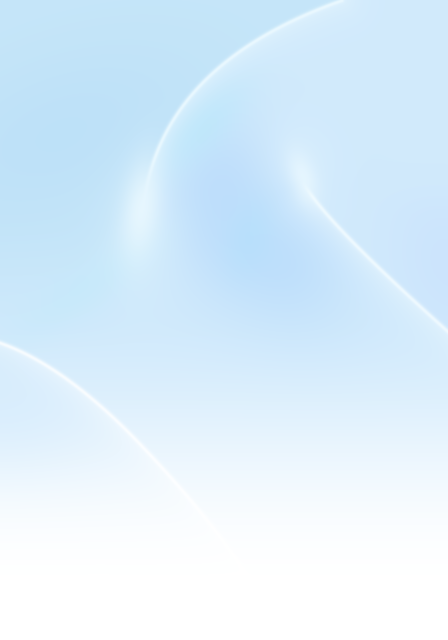
This background is drawn by a Shadertoy shader. Its source:

```glsl
// Pale blue translucent veils with glowing curved edges fading to white below.

// Nearest point on a quadratic curve: x = signed side (left positive),
// y = distance, z = curve parameter from 0 to 1.
vec3 curve(vec2 p, vec2 a, vec2 b, vec2 c) {
    vec2 u = b - a, v = a - 2.0 * b + c;
    float t = 0.0, nearest = 1e5;
    for (int i = 0; i <= 16; i++) {
        float s = float(i) / 16.0;
        vec2 q = a + 2.0 * s * u + s * s * v - p;
        if (dot(q, q) < nearest) {
            nearest = dot(q, q);
            t = s;
        }
    }
    // Newton refinement of the nearest parameter
    for (int i = 0; i < 4; i++) {
        vec2 q = a + 2.0 * t * u + t * t * v - p;
        vec2 d = 2.0 * (u + t * v);
        t = clamp(t - dot(q, d) / max(dot(d, d) + 2.0 * dot(q, v), 1e-3), 0.0, 1.0);
    }
    vec2 q = p - (a + 2.0 * t * u + t * t * v);
    vec2 d = normalize(u + t * v);
    return vec3(d.x * q.y - d.y * q.x, length(q), t);
}

// Soft elliptical patch, turned by an angle
float patchGlow(vec2 p, vec2 centre, vec2 radius, float angle) {
    vec2 q = p - centre;
    float c = cos(angle), s = sin(angle);
    q = vec2(c * q.x + s * q.y, c * q.y - s * q.x) / radius;
    return exp(-dot(q, q));
}

// Fine line with a wider halo on one side
float rim(vec3 e, float side, float halo) {
    float inner = smoothstep(-0.003, 0.003, e.x * side);
    return 0.55 * exp(-e.y * e.y / 0.000012) + 0.42 * inner * exp(-e.y / halo);
}

void mainImage(out vec4 fragColor, in vec2 fragCoord) {
    vec2 p = fragCoord / iResolution.xy * vec2(0.7, 1.0);
    vec3 white = vec3(1.0);

    vec3 arch = curve(p, vec2(0.222, 0.66), vec2(0.238, 0.895), vec2(0.534, 1.0));
    vec3 fold = curve(p, vec2(0.472, 0.72), vec2(0.50, 0.66), vec2(0.72, 0.465));
    vec3 hillTop = curve(p, vec2(0.0, 0.465), vec2(0.10, 0.43), vec2(0.215, 0.311));
    vec3 hillEnd = curve(p, vec2(0.215, 0.311), vec2(0.36, 0.16), vec2(0.416, 0.05));
    vec3 hill = hillTop.y < hillEnd.y ? hillTop : hillEnd;

    // Vertical fade from blue to white
    float rise = pow(smoothstep(0.06, 0.52, p.y), 1.2);
    vec3 col = mix(white, vec3(0.818, 0.916, 0.986), rise);

    // Blue shades inside the large veil
    float belowFold = mix(1.0, smoothstep(0.006, -0.012, fold.x),
                          smoothstep(0.45, 0.50, p.x) * smoothstep(0.76, 0.66, p.y));
    col = mix(col, vec3(0.73, 0.858, 0.982), 0.8 * patchGlow(p, vec2(0.34, 0.70), vec2(0.10, 0.12), 0.0));
    col = mix(col, vec3(0.73, 0.865, 0.985), 0.85 * belowFold * patchGlow(p, vec2(0.43, 0.60), vec2(0.13, 0.10), -0.6));
    col = mix(col, vec3(0.70, 0.88, 0.985), 0.5 * patchGlow(p, vec2(0.39, 0.63), vec2(0.035, 0.06), -0.3));
    col = mix(col, vec3(0.73, 0.905, 0.98), 0.75 * patchGlow(p, vec2(0.31, 0.80), vec2(0.10, 0.04), 0.8));
    col = mix(col, vec3(0.79, 0.885, 0.988), 0.7 * (1.0 - belowFold) * patchGlow(p, vec2(0.70, 0.59), vec2(0.09, 0.13), 0.3));

    // Sky outside the arch, its border dissolving downward
    float soft = 0.003 + 0.13 * smoothstep(0.74, 0.54, p.y);
    float outside = smoothstep(-soft, soft, arch.x) * smoothstep(0.42, 0.66, p.y);
    vec3 sky = mix(vec3(0.775, 0.90, 0.975), vec3(0.742, 0.881, 0.972),
                   patchGlow(p, vec2(0.10, 0.79), vec2(0.25, 0.13), 0.35));
    col = mix(col, sky, outside);
    col = mix(col, vec3(0.77, 0.915, 0.98), 0.6 * patchGlow(p, vec2(0.14, 0.555), vec2(0.14, 0.035), 0.6));

    // Hill: a slightly bluer body with a pale crest
    float inHill = smoothstep(0.003, -0.003, hill.x);
    col = mix(col, vec3(0.82, 0.915, 0.99), 0.45 * inHill * patchGlow(p, vec2(0.0, 0.36), vec2(0.17, 0.10), 0.0));

    // Bright edges
    vec3 ice = vec3(0.94, 0.985, 1.0);
    col = mix(col, ice, rim(arch, -1.0, 0.022) * smoothstep(0.0, 0.25, arch.z));
    col = mix(col, vec3(0.96, 0.99, 1.0), rim(fold, -1.0, 0.025) * smoothstep(0.0, 0.2, fold.z));
    col = mix(col, white, rim(hill, -1.0, 0.025) * smoothstep(0.04, 0.12, p.y));

    // Light gathered at the arch foot and the fold tip
    col = mix(col, ice, 0.68 * patchGlow(p, vec2(0.221, 0.675), vec2(0.028, 0.075), -0.12));
    col = mix(col, ice, 0.25 * patchGlow(p, vec2(0.225, 0.64), vec2(0.06, 0.10), 0.0));
    col = mix(col, ice, 0.60 * patchGlow(p, vec2(0.474, 0.722), vec2(0.020, 0.042), 0.35));
    col = mix(col, ice, 0.25 * patchGlow(p, vec2(0.47, 0.74), vec2(0.055, 0.07), 0.3));

    // Faint ripple near the bottom left
    vec3 ripple = curve(p, vec2(0.0, 0.068), vec2(0.11, 0.062), vec2(0.155, 0.09));
    col = mix(col, white, 0.8 * exp(-ripple.y / 0.008));

    fragColor = vec4(col, 1.0);
}
```
